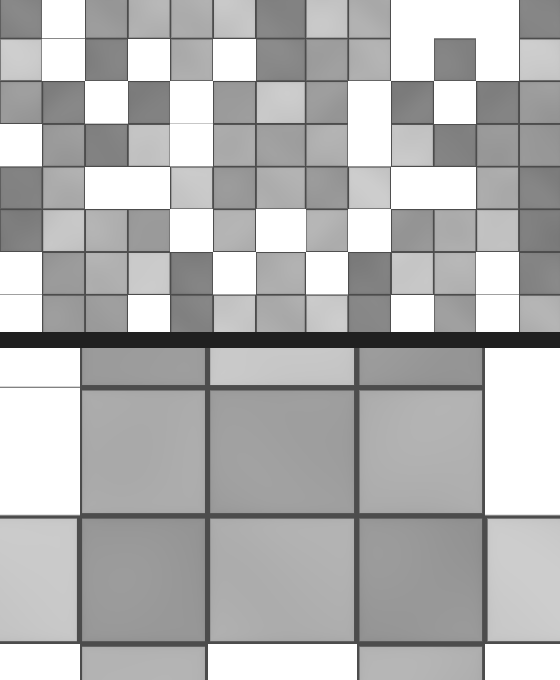
Top, the full canvas; bottom, a detail of the centre.
A Shadertoy shader for this pattern:

```glsl
#define PITCH 0.1286       // tile size, in canvas heights
#define MID_HALF 0.0749    // half width of the wide middle column
#define ROW_START 0.1123   // height of the lowest joint
#define MID_SHIFT 0.0022   // middle column offset
#define LINE 0.0027        // border width inside each tile
#define HAIRLINE 0.0012
#define LINE_TONE 0.30
#define MOTTLE 0.022

float hash(vec2 p) {
    return fract(sin(dot(p, vec2(12.99, 78.23))) * 4375.85);
}

// Shuffled rank 0..6 of a mirrored column, with its own order in each row
float rowRank(float column, float row, float seed) {
    float stride = 1.0 + floor(6.0 * hash(vec2(row, seed)));
    float start = floor(7.0 * hash(vec2(row, seed + 3.0)));
    return mod(column * stride + start, 7.0);
}

// Mostly mirrored gaps, some opened or closed on one side only
bool isGap(vec2 cell) {
    float column = abs(cell.x);
    bool gap = rowRank(column, cell.y, 17.0) < 2.0;
    float closeChance = column < 0.5 ? 0.7 : 0.2;
    float change = hash(cell + 41.0);
    return gap ? change > closeChance : change < 0.1 && column > 0.5;
}

// Four mirrored grey levels with a small drift
float tileTone(vec2 cell) {
    vec2 mirrored = vec2(abs(cell.x), cell.y);
    float pick = (rowRank(mirrored.x, cell.y, 29.0) + hash(mirrored + 7.0)) / 7.0;
    float level = step(0.23, pick) + step(0.6, pick) + step(0.83, pick);
    return 0.515 + 0.087 * level + 0.03 * (hash(mirrored + 23.0) - 0.5);
}

// Soft cloudy shading from layered sines
float mottle(vec2 p, float phase) {
    float broad = sin(p.x * 17.0 + 2.0 * sin(p.y * 13.0) + phase);
    float fine = sin(p.y * 29.0 + 1.5 * sin(p.x * 23.0) - phase);
    return 0.65 * broad + 0.35 * fine;
}

float inkCover(float edge, float width, float pixel) {
    return 1.0 - smoothstep(width - 0.5 * pixel, width + 0.5 * pixel, edge);
}

void mainImage(out vec4 fragColor, in vec2 fragCoord) {
    float pixel = 1.0 / iResolution.y;
    vec2 p = vec2((fragCoord.x - 0.5 * iResolution.x) * pixel - MID_SHIFT,
                  fragCoord.y * pixel);

    // Grid cell and distance to its nearest joints
    float beyond = abs(p.x) - MID_HALF;
    vec2 grid = vec2(beyond, p.y - ROW_START) / PITCH;
    vec2 local = fract(grid);
    vec2 cell = vec2(sign(p.x) * (1.0 + floor(grid.x)), floor(grid.y));
    vec2 joint = min(local, 1.0 - local) * PITCH;
    if (beyond < 0.0) {
        cell.x = 0.0;
        joint.x = -beyond;
    }
    float edge = min(joint.x, joint.y);

    float tone = 1.0;
    if (isGap(cell)) {
        // Occasional faint joint along a gap
        float drawn = step(0.6, hash(cell + 61.0));
        float cover = inkCover(local.y * PITCH, HAIRLINE, pixel);
        tone = mix(tone, LINE_TONE, 0.7 * drawn * cover);
    } else {
        // Shaded tile, darker towards its border
        tone = tileTone(cell) + MOTTLE * mottle(p, 6.28 * hash(cell + 5.0));
        tone -= 0.05 * exp(-edge / 0.004);
        tone = mix(tone, LINE_TONE, inkCover(edge, LINE, pixel));
    }
    fragColor = vec4(vec3(tone), 1.0);
}
```
